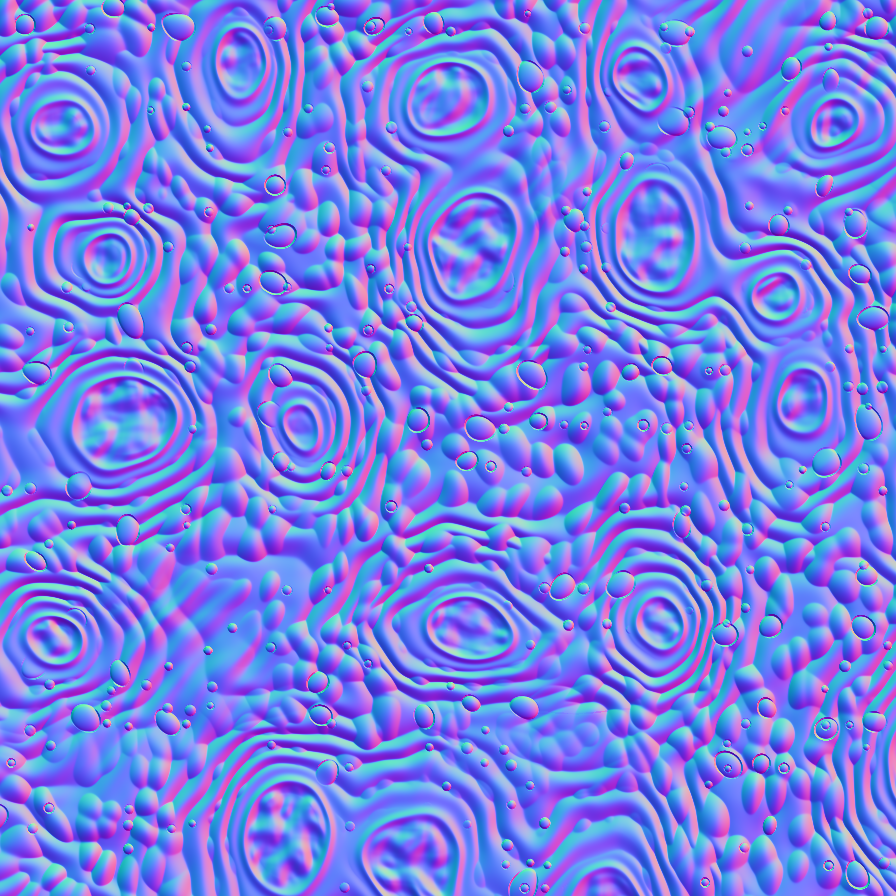
A WebGL 1 fragment shader for this texture map:

```glsl
precision highp float;
// Normal map of a liquid, cell-like relief: wormy nuclei inside concentric rings,
// set among rounded pebbles, slanted strands and small droplets.
// All parts add up to one height field; its slope is encoded as a colour.
uniform vec2 u_resolution;

#define NUCLEUS_GRID 5.0
#define NUCLEUS_CHANCE 0.72
#define RING_SPACING 0.022
#define RING_HEIGHT 0.0105
#define PEBBLE_GRID vec2(31.0, 24.0)
#define PEBBLE_HEIGHT 0.05
#define STRAND_HEIGHT 0.02
#define WORM_HEIGHT 0.0062
#define DROPLET_GRID 45.0
#define OVAL_GRID 18.0
#define SLOPE_GAIN 1.15
#define SAMPLE_STEP 0.0009

const float PI = 3.14159265;

vec2 hash2(vec2 p) {
  vec2 k = vec2(dot(p, vec2(127.1, 311.7)), dot(p, vec2(269.5, 183.3)));
  return fract(sin(k) * 43758.545);
}

// Gradient noise, about -0.7 to 0.7
float cornerValue(vec2 cell, vec2 offset) {
  return dot(hash2(cell) * 2.0 - 1.0, offset);
}

float noise(vec2 p) {
  vec2 i = floor(p), f = p - i;
  vec2 u = f * f * f * (f * (f * 6.0 - 15.0) + 10.0);
  vec2 e = vec2(1.0, 0.0);
  float low = mix(cornerValue(i, f), cornerValue(i + e, f - e), u.x);
  float high = mix(cornerValue(i + e.yx, f - e.yx), cornerValue(i + 1.0, f - 1.0), u.x);
  return mix(low, high, u.y);
}

vec2 noise2(vec2 p) {
  return vec2(noise(p), noise(p + vec2(37.2, 91.7)));
}

// Smoothly joined distance to the nearest nucleus rim, negative inside
float nucleusDistance(vec2 p) {
  const float blend = 0.018;
  vec2 base = floor(p * NUCLEUS_GRID);
  float sum = exp(-0.13 / blend);
  for (int y = -1; y <= 1; y++) {
    for (int x = -1; x <= 1; x++) {
      vec2 cell = base + vec2(float(x), float(y));
      vec2 shape = hash2(cell + 71.0);
      vec2 center = (cell + 0.2 + 0.6 * hash2(cell + 13.0)) / NUCLEUS_GRID;
      float squash = mix(0.9, 1.2, shape.y);
      float d = length((p - center) * vec2(squash, 1.0 / squash)) - mix(0.02, 0.058, shape.x);
      sum += step(hash2(cell + 5.0).x, NUCLEUS_CHANCE) * exp(-d / blend);
    }
  }
  return -blend * log(sum);
}

// Rounded domes around scattered points, centred near zero
float pebbles(vec2 p) {
  vec2 base = floor(p);
  float sum = 0.0;
  for (int y = -1; y <= 1; y++) {
    for (int x = -1; x <= 1; x++) {
      vec2 cell = base + vec2(float(x), float(y));
      vec2 toCenter = cell + 0.05 + 0.9 * hash2(cell) - p;
      sum += exp(-18.0 * dot(toCenter, toCenter));
    }
  }
  return 0.2 + log(sum + 0.00001) / 18.0;
}

// Scattered half-spheres of height 0 to 1, at most one per cell, in loose crowds
float scatter(vec2 p, float grid, float sparse, float dense) {
  vec2 cell = floor(p * grid), pick = hash2(cell + 29.0);
  float chance = mix(sparse, dense, smoothstep(-0.2, 0.35, noise(cell * 8.0 / grid + 2.0)));
  vec2 center = 0.5 + (hash2(cell + 53.0) - 0.5) * 0.38;
  float d = length(fract(p * grid) - center) / mix(0.17, 0.3, pick.y);
  return step(pick.x, chance) * sqrt(max(1.0 - d * d, 0.0));
}

float height(vec2 p) {
  vec2 q = p + 0.035 * noise2(p * 5.0) + 0.01 * noise2(p * 16.0);
  float d = nucleusDistance(q);
  float outside = smoothstep(0.006, 0.03, d);
  float h = 0.011 * noise(p * 9.0 + 4.0);

  // Nucleus: raised rim around winding folds
  float worms = sin(5.0 * noise(q * 33.0)) + 0.5 * noise(q * 65.0);
  h += WORM_HEIGHT * worms * smoothstep(0.0, -0.014, d);
  h += 0.006 * exp(-d * d / 0.00002);

  // Surroundings: broken rings and pebbles poke through each other
  float wave = sin(PI * (d / RING_SPACING + 1.3 * noise(q * 8.0) + 0.6 * noise(q * 19.0)));
  float rings = RING_HEIGHT * (sqrt(wave * wave + 0.02) - 0.5);
  float far = smoothstep(0.025, 0.085, d + 0.06 * noise(p * 6.0 + 8.0));
  float stones = PEBBLE_HEIGHT * pebbles((q + 0.02 * noise2(p * 12.0)) * PEBBLE_GRID);
  float gap = rings - stones + 0.011 * (1.0 - far) - 0.002;
  float relief = rings + 0.5 * (sqrt(gap * gap + 0.000001) - gap);

  // Slanted strands, then droplets and ovals set into the relief
  vec2 along = vec2(dot(q, vec2(0.6, 0.8)) * 7.0, dot(q, vec2(-0.8, 0.6)) * 42.0);
  float flow = smoothstep(0.08, 0.32, noise(p * 3.0 + 7.0));
  relief = mix(relief, STRAND_HEIGHT * noise(along) + 0.5 * rings, flow);
  float oval = scatter(q, OVAL_GRID, 0.2, 0.3);
  relief = mix(relief, 0.011 * oval - 0.003, smoothstep(0.0, 0.5, oval));
  float drop = scatter(p, DROPLET_GRID, 0.06, 0.26);
  relief = mix(relief, 0.4 * relief + 0.0055 * drop, smoothstep(0.0, 0.5, drop));
  return h + outside * relief;
}

void main() {
  vec2 p = gl_FragCoord.xy / u_resolution.y, e = vec2(SAMPLE_STEP, 0.0);
  vec2 rise = vec2(height(p + e) - height(p - e), height(p + e.yx) - height(p - e.yx));
  vec2 tilt = -SLOPE_GAIN * rise / (2.0 * SAMPLE_STEP);
  // Lean flat parts to the left and steepen the right-hand slopes
  tilt.x += 0.45 * tilt.x * tilt.x / (1.0 + tilt.x * tilt.x) - 0.17;
  gl_FragColor = vec4(0.5 + 0.5 * normalize(vec3(tilt, 1.0)), 1.0);
}
```
